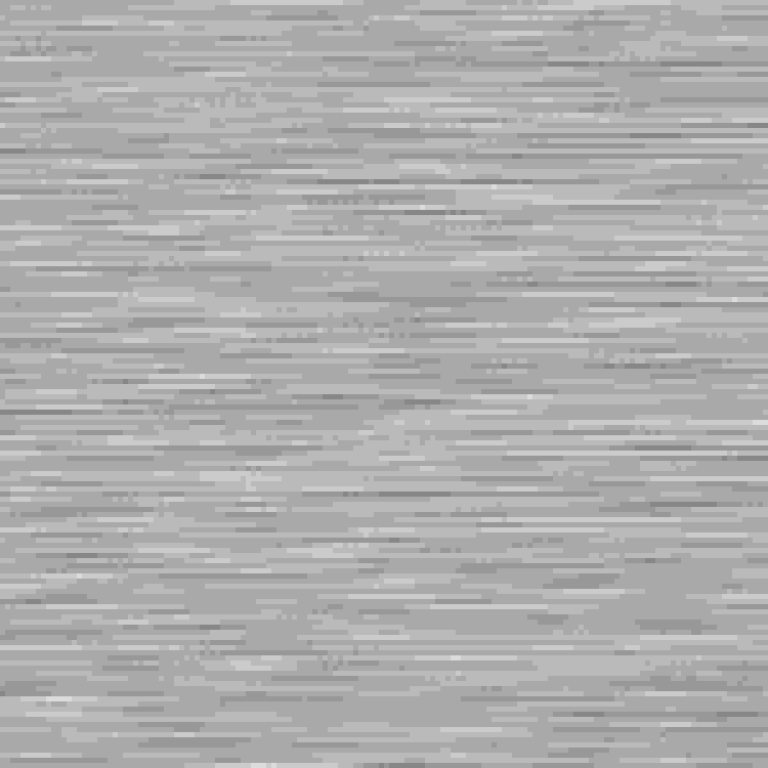
Reproduce this texture procedurally as a Shadertoy shader.

```glsl
// Brushed grey surface made of small square cells in thin horizontal streaks.
// Embossed row noise and faint, slightly rising noise are summed per cell, then
// cut into six flat grey levels; sparse jitter breaks up some streak ends.

const float CELLS = 150.0;        // cells along each side of the canvas
const float DARKEST_GREY = 0.528;
const float GREY_STEP = 0.0667;
const float RISE = 0.10;          // slope of the slanted streaks
const float EMBOSS = 0.35;        // contrast of a row against the row above

// Integer hash of a lattice point, returned in 0..1
float hash(vec2 point, uint seed) {
    uvec2 q = uvec2(ivec2(point));
    uint h = q.x * 1597334673u ^ q.y * 3812015801u ^ seed * 2798796415u;
    h = (h ^ (h >> 16)) * 2146121005u;
    h = (h ^ (h >> 15)) * 2221713035u;
    h ^= h >> 16;
    return float(h >> 8) / 16777216.0;
}

// Smooth value noise along one row, centred on zero
float rowNoise(vec2 cell, float streakLength, uint seed) {
    float x = cell.x / streakLength + 8.0 * hash(vec2(0.0, cell.y), seed + 1u);
    float i = floor(x);
    float a = hash(vec2(i, cell.y), seed);
    float b = hash(vec2(i + 1.0, cell.y), seed);
    return mix(a, b, smoothstep(0.0, 1.0, x - i)) - 0.5;
}

// Smooth value noise in the plane, centred on zero
float planeNoise(vec2 p, uint seed) {
    vec2 i = floor(p);
    vec2 f = smoothstep(0.0, 1.0, p - i);
    float low = mix(hash(i, seed), hash(i + vec2(1, 0), seed), f.x);
    float high = mix(hash(i + vec2(0, 1), seed), hash(i + vec2(1, 1), seed), f.x);
    return mix(low, high, f.y) - 0.5;
}

// Long streaks, each with an opposite shade along the row below it
float embossedStreak(vec2 cell, float streakLength, uint seed) {
    return rowNoise(cell, streakLength, seed)
         - EMBOSS * rowNoise(cell + vec2(0, 1), streakLength, seed);
}

// Cut a roughly normal value into flat grey levels
float quantizeGrey(float z) {
    float level = step(-2.25, z) + step(-1.13, z) + step(0.34, z)
                + step(1.46, z) + step(2.5, z);
    return DARKEST_GREY + GREY_STEP * level;
}

float cellGrey(vec2 cell) {
    vec2 slanted = vec2(cell.x, cell.y - RISE * cell.x);

    // Long and short streaks, with slanted drifts that make staircases
    float streaks = 0.90 * embossedStreak(cell, 30.0, 11u)
                  + 0.40 * rowNoise(cell, 12.0, 23u);
    float drift = 0.50 * planeNoise(slanted / vec2(16.0, 1.1), 37u);

    // Speckle limited to a few small patches
    float patchMask = smoothstep(0.14, 0.40, planeNoise(slanted / vec2(8.0, 1.4), 53u));
    float speckle = 0.35 * patchMask * (hash(cell, 71u) - 0.5);

    return quantizeGrey((streaks + drift + speckle) / 0.28);
}

void mainImage(out vec4 fragColor, in vec2 fragCoord) {
    float pixelSize = CELLS / min(iResolution.x, iResolution.y);
    vec2 p = fragCoord * pixelSize;

    // Blend the cells on either side of the nearest corner by pixel coverage
    vec2 corner = floor(p + 0.5);
    vec2 cover = clamp((p - corner) / pixelSize + 0.5, 0.0, 1.0);
    float below = mix(cellGrey(corner - vec2(1, 1)), cellGrey(corner - vec2(0, 1)), cover.x);
    float above = mix(cellGrey(corner - vec2(1, 0)), cellGrey(corner), cover.x);

    fragColor = vec4(vec3(mix(below, above, cover.y)), 1.0);
}
```
